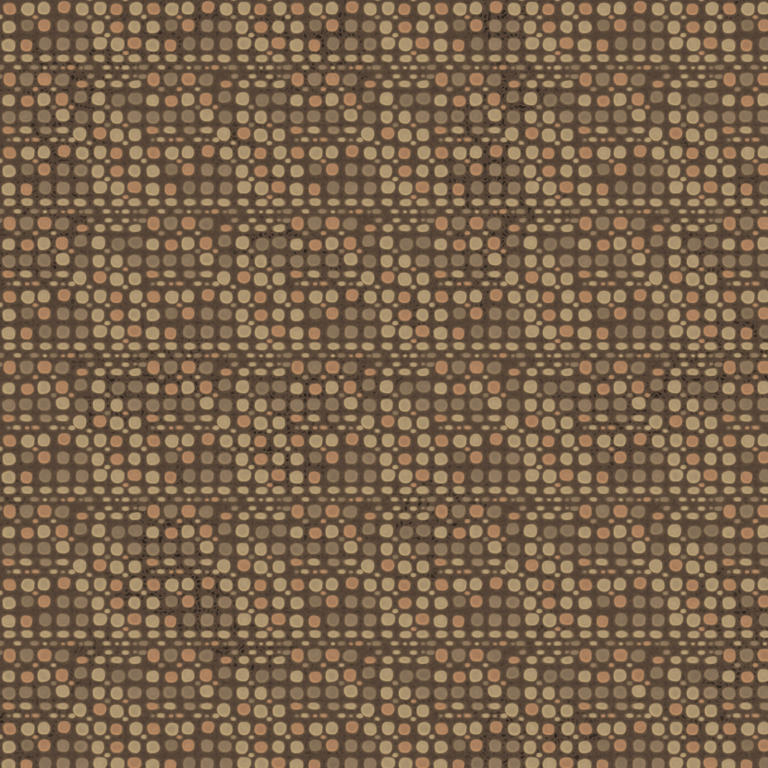
This pattern is drawn by a three.js fragment shader. Its source:

```glsl
// Rows of rounded tan, clay and grey pebbles set in dark gritty earth.
varying vec2 vUv;

vec2 hash2(vec2 p) {
  return fract(sin(vec2(dot(p, vec2(127.1, 311.7)), dot(p, vec2(269.5, 183.3)))) * 43758.55);
}

float gradientNoise(vec2 p) {
  vec2 i = floor(p), f = fract(p);
  vec2 u = f * f * (3.0 - 2.0 * f), e = vec2(1.0, 0.0);
  float a = dot(hash2(i) * 2.0 - 1.0, f);
  float b = dot(hash2(i + e.xy) * 2.0 - 1.0, f - e.xy);
  float c = dot(hash2(i + e.yx) * 2.0 - 1.0, f - e.yx);
  float d = dot(hash2(i + e.xx) * 2.0 - 1.0, f - e.xx);
  return mix(mix(a, b, u.x), mix(c, d, u.x), u.y);
}

vec3 stoneColour(vec2 seed) {
  vec2 h = hash2(seed + 5.3);
  vec3 tan_ = vec2(0.0, 1.0).yyy * vec3(0.67, 0.58, 0.44);
  vec3 clay = vec3(0.67, 0.50, 0.37);
  vec3 grey = mix(vec3(0.51, 0.43, 0.34), vec3(0.57, 0.48, 0.38), h.y);
  return h.x < 0.39 ? tan_ : (h.x < 0.63 ? clay : grey);
}

// Keeps the nearest stone: its distance, its colour and the light on its rim.
void addStone(vec2 p, vec2 radius, vec2 seed, inout float nearest, inout vec3 colour, inout float light) {
  vec2 q = p / radius;
  vec2 s = pow(abs(q) + 0.001, vec2(2.4));
  float d = (pow(s.x + s.y, 1.0 / 2.4) - 1.0) * min(radius.x, radius.y);
  d += 0.06 * gradientNoise(p * 2.6 + seed * 7.3);
  if (d < nearest) {
    nearest = d;
    colour = stoneColour(seed);
    light = 0.5 + 0.5 * dot(q, vec2(-0.45, 0.85));
  }
}

void main() {
  // 128/3 stones each way, counted from the top left; the layout repeats every 8.
  vec2 p = vec2(vUv.x, 1.0 - vUv.y) * 128.0 / 3.0;
  vec2 home = floor(p);
  float nearest = 1.0, light = 0.0;
  vec3 stone = vec3(0.5);

  for (int j = -1; j <= 1; j++) {
    for (int i = -1; i <= 1; i++) {
      vec2 cell = home + vec2(float(i), float(j));
      vec2 id = floor(mod(cell + 0.5, 8.0));
      vec2 h = hash2(id + 1.7), g = hash2(id + 31.4);
      vec2 q = p - cell - 0.5;

      // Split cells hold a flat stone beside a row of small pebbles.
      bool pebblesBelow = id.y == 3.0 || (id.y == 7.0 && id.x < 4.0);
      bool pebblesAbove = id.y == 4.0 && id.x > 3.0;
      if (pebblesBelow || pebblesAbove) {
        float side = pebblesBelow ? 1.0 : -1.0;
        vec2 flatAt = vec2((h.x - 0.5) * 0.16, pebblesBelow ? -0.26 : 0.17);
        addStone(q - flatAt, vec2(0.34 + 0.05 * g.x, 0.21 + 0.03 * g.y), id, nearest, stone, light);
        vec2 pebbleAt = vec2(0.46 + (h.y - 0.5) * 0.16, 0.25 * side);
        addStone(q - pebbleAt, vec2(0.22 + 0.06 * g.y, 0.145), id + 20.0, nearest, stone, light);
        if (g.x > 0.55)
          addStone(q - vec2(0.0, 0.27 * side), vec2(0.13, 0.10), id + 40.0, nearest, stone, light);
      } else {
        // Whole stones, looser in the sixth row, with odd pebbles in the corners.
        vec2 jitter = (h - 0.5) * vec2(0.15, id.y == 5.0 ? 0.34 : 0.13);
        vec2 radius = vec2(0.385, 0.365) + (g - 0.5) * 0.07;
        addStone(q - jitter + vec2(0.0, 0.04), radius, id, nearest, stone, light);
        if (g.y > 0.65)
          addStone(q - vec2(0.47, 0.45), vec2(0.17, 0.13), id + 60.0, nearest, stone, light);
      }
    }
  }

  // Gritty earth, warmer beside the stones, cracked darker in worn patches.
  float grain = gradientNoise(p * 5.2) + 0.5 * gradientNoise(p * 9.7 + 17.0);
  float wear = smoothstep(-0.10, 0.35, gradientNoise(p * 0.16 + 9.0) + 0.4 * gradientNoise(p * 0.45));
  float halo = smoothstep(0.18, 0.0, nearest);
  vec3 ground = mix(vec3(0.31, 0.245, 0.20), vec3(0.39, 0.315, 0.245), clamp(0.35 + 0.4 * halo + grain * 0.75, 0.0, 1.0));
  float crack = smoothstep(0.10, 0.38, abs(gradientNoise(p * 4.1 + 40.0)) + 0.25 * grain);
  ground *= 1.0 - crack * (0.08 + 0.42 * wear) * (1.0 - 0.6 * halo);

  // Stone faces with a pale lower rim, a brown edge and slight mottling.
  float rim = smoothstep(0.08, 0.02, abs(nearest + 0.09)) * clamp(light, 0.0, 1.0);
  vec3 face = stone * (1.0 + 0.07 * gradientNoise(p * 3.0) + 0.06 * (hash2(home).x - 0.5) * step(nearest, -0.2));
  face = mix(face, stone * vec3(1.13, 1.12, 1.04), rim * 0.8);
  face = mix(face, vec3(0.45, 0.365, 0.275), 0.65 * smoothstep(-0.08, 0.0, nearest));

  float soft = max(fwidth(p.x) * 0.7, 0.035);
  gl_FragColor = vec4(mix(face, ground, smoothstep(-soft, soft, nearest)), 1.0);
}
```
